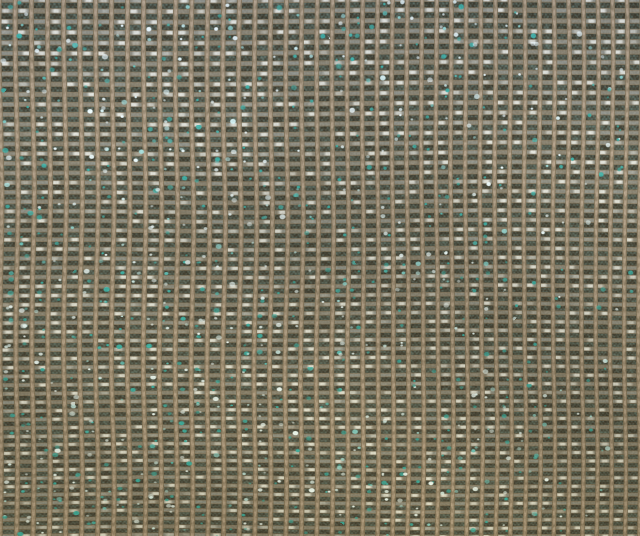
A Shadertoy shader for this texture:

```glsl
const vec3 HOLE_DARK = vec3(0.25, 0.245, 0.195);
const vec3 HOLE_TEAL = vec3(0.36, 0.43, 0.39);
const vec3 TAN = vec3(0.50, 0.455, 0.36);
const vec3 TAN_LIGHT = vec3(0.68, 0.62, 0.53);
const vec3 SILVER = vec3(0.56, 0.58, 0.55);
const vec3 SILVER_LIGHT = vec3(0.85, 0.86, 0.82);
const vec3 GLINT_TEAL = vec3(0.25, 0.68, 0.64);
const vec3 GLINT_WHITE = vec3(0.91, 0.97, 0.97);

vec3 hash3(vec2 p) {
    vec3 q = fract(p.xyx * vec3(0.1031, 0.1030, 0.0973));
    q += dot(q, q.yxz + 33.33);
    return fract((q.xxy + q.yzz) * q.zyx);
}

float gradientCorner(vec2 corner, vec2 offset) {
    float angle = 6.2832 * hash3(corner).x;
    return dot(vec2(cos(angle), sin(angle)), offset);
}

// Gradient noise, roughly -0.7 to 0.7
float gradientNoise(vec2 p) {
    vec2 i = floor(p), f = fract(p);
    vec2 u = f * f * f * (f * (f * 6.0 - 15.0) + 10.0);
    float low = mix(gradientCorner(i, f),
                    gradientCorner(i + vec2(1, 0), f - vec2(1, 0)), u.x);
    float high = mix(gradientCorner(i + vec2(0, 1), f - vec2(0, 1)),
                     gradientCorner(i + vec2(1, 1), f - vec2(1, 1)), u.x);
    return mix(low, high, u.y);
}

float band(float dist, float halfWidth, float soft) {
    return 1.0 - smoothstep(halfWidth - soft, halfWidth + soft, abs(dist));
}

// Thread grid: 42 columns and 58 rows, closer together to the right and bottom
vec2 weaveGrid(vec2 uv) {
    float down = 1.0 - uv.y;
    vec2 sway = vec2(gradientNoise(uv * 2.5 + 7.0), gradientNoise(uv * 2.0 + 31.0));
    return vec2(uv.x * (39.0 + 3.0 * uv.x), down * (50.0 + 8.0 * down)) + 0.35 * sway;
}

// Gaps between threads, filled with fine dark strands
vec3 holeColor(vec2 grid, vec2 cell) {
    float strands = gradientNoise(grid * vec2(3.0, 4.0))
                  + 0.35 * sin(grid.x * 25.13) * sin(grid.y * 12.57);
    float teal = 0.38 + 0.7 * strands + 0.45 * (hash3(cell + 5.0).x - 0.5);
    return mix(HOLE_DARK, HOLE_TEAL, clamp(teal, 0.0, 1.0));
}

// Horizontal thread: tan edges with an uneven silvery core
vec3 weftColor(vec2 grid, float dist, float soft) {
    vec3 rnd = hash3(vec2(floor(grid.x), floor(grid.y + 0.5)) + 90.0);
    float core = band(dist, 0.17, max(soft, 0.1));
    float dash = band(fract(grid.x) - 0.3 - 0.4 * rnd.y, 0.22, 0.14);
    vec3 col = mix(TAN, SILVER, core * (0.35 + 0.55 * rnd.x));
    return mix(col, SILVER_LIGHT, core * dash * smoothstep(0.3, 0.9, rnd.z));
}

// Vertical thread: twisted tan yarn with a pale core
vec3 warpColor(vec2 grid, float dist, float soft) {
    float twist = 0.5 + 0.3 * sin(6.2832 * grid.y + 12.0 * dist);
    float fibre = gradientNoise(grid * vec2(5.0, 1.7) + 60.0);
    float core = band(dist, 0.09, max(soft, 0.06));
    return mix(TAN, TAN_LIGHT, clamp(core * (twist + 0.3 + 0.6 * fibre), 0.0, 1.0));
}

// Metallic flecks scattered within each cell
vec3 addGlints(vec3 col, vec2 local, vec2 cell, float amount, float soft) {
    for (int k = 0; k < 3; k++) {
        vec3 rnd = hash3(cell + 47.0 * float(k + 1));
        vec3 kind = hash3(cell + 71.0 * float(k + 2));
        vec2 centre = (rnd.xy - 0.5) * vec2(0.55, 0.6);
        float size = mix(0.10, 0.26, kind.x * kind.x);
        float dist = length((local - centre) * vec2(1.35, 1.0));
        float lit = step(rnd.z, amount) * band(dist, size, max(soft, 0.08));
        vec3 tint = mix(GLINT_TEAL, GLINT_WHITE, smoothstep(0.4, 0.75, kind.y));
        col = mix(col, tint, lit * (0.5 + 0.5 * kind.z));
    }
    return col;
}

void mainImage(out vec4 fragColor, in vec2 fragCoord) {
    vec2 uv = fragCoord / iResolution.xy;
    vec2 grid = weaveGrid(uv);
    vec2 soft = 0.7 * fwidth(grid);
    vec2 cell = floor(grid);
    vec2 local = fract(grid) - 0.5;
    vec2 threadDist = 0.5 - abs(local);

    // Weave
    vec3 col = mix(holeColor(grid, cell), TAN, 0.15 * (1.0 - uv.y));
    col = mix(col, weftColor(grid, threadDist.y, soft.y), band(threadDist.y, 0.25, soft.y));
    col = mix(col, warpColor(grid, threadDist.x, soft.x), band(threadDist.x, 0.16, soft.x));

    // Glints gather in patches, along some columns and to the left
    float patches = gradientNoise(uv * vec2(5.0, 4.0) + 13.0);
    float column = hash3(vec2(cell.x, 3.0)).x;
    float amount = 0.07 + 0.11 * (1.0 - uv.x) + 0.12 * patches + 0.10 * (column - 0.5);
    col = addGlints(col, local, cell, amount, soft.y);

    // Uneven light: cool and pale at the top, warm and dull below
    float light = 0.97 + 0.08 * (uv.y - 0.5) + 0.12 * gradientNoise(uv * 2.2 + 50.0);
    vec3 lightTint = mix(vec3(1.02, 0.99, 0.92), vec3(1.0, 1.0, 1.04), uv.y);
    float grain = 0.05 * gradientNoise(grid * vec2(7.0, 4.5) + 20.0);
    fragColor = vec4(clamp(col * lightTint * light + grain, 0.0, 1.0), 1.0);
}
```
